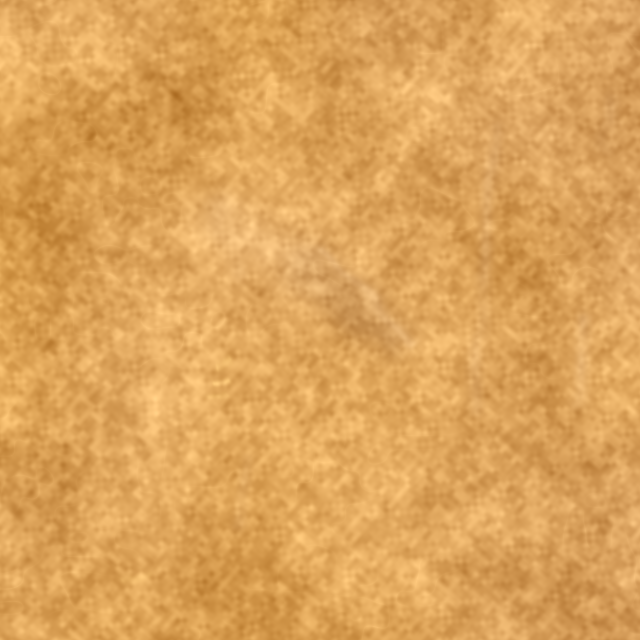
A three.js fragment shader for this texture:

```glsl
// Aged golden parchment: rotated octaves of value noise give blotches and soft grain,
// faint curved fibres lie over them, and a diagonal smudge, pale vertical streaks,
// dark specks and short glints are laid on as soft strokes.
#define BASE_COLOR vec3(0.866, 0.641, 0.354)
#define TONE_COLOR vec3(0.90, 1.00, 0.95)
#define VEIL_COLOR vec3(0.91, 0.72, 0.49)
#define SMUDGE_COLOR vec3(0.73, 0.52, 0.29)
#define BLOTCH_AMOUNT 0.042
#define MIDDLE_AMOUNT 0.034
#define GRAIN_AMOUNT 0.056
#define FIBRE_AMOUNT 0.035
#define WARMTH_AMOUNT 0.035
#define STREAK_AMOUNT 0.50
#define SMUDGE_AMOUNT 0.62

varying vec2 vUv;

float hash(vec2 p) {
  vec3 q = fract(p.xyx * 0.1031);
  q += dot(q, q.yzx + 33.33);
  return fract((q.x + q.y) * q.z);
}

// Value noise from -1 to 1
float noise(vec2 p) {
  vec2 cell = floor(p);
  vec2 f = fract(p);
  f = f * f * (3.0 - 2.0 * f);
  float low = mix(hash(cell), hash(cell + vec2(1.0, 0.0)), f.x);
  float high = mix(hash(cell + vec2(0.0, 1.0)), hash(cell + 1.0), f.x);
  return 2.0 * mix(low, high, f.y) - 1.0;
}

// Soft line from a to b
float stroke(vec2 p, vec2 a, vec2 b, float width) {
  vec2 along = b - a;
  float t = clamp(dot(p - a, along) / dot(along, along), 0.0, 1.0);
  float d = length(p - a - along * t) / width;
  return exp(-d * d);
}

float blob(vec2 p, vec2 center, vec2 radius) {
  vec2 d = (p - center) / radius;
  return exp(-dot(d, d));
}

// Octaves from broad blotches to fine grain, each turned off the lattice
float paperTone(vec2 p) {
  float tone = 0.0;
  float scale = 4.0;
  vec2 q = p;
  for (int i = 0; i < 6; i++) {
    float amount = i < 2 ? BLOTCH_AMOUNT : (i < 4 ? MIDDLE_AMOUNT : GRAIN_AMOUNT);
    q = mat2(0.8, 0.6, -0.6, 0.8) * q;
    tone += amount * noise(q * scale + 17.0 * float(i) + 40.0);
    scale *= 1.98;
  }
  return tone;
}

// Thin light threads along the zero lines of warped noise
float fibres(vec2 p) {
  vec2 q = p + 0.02 * vec2(noise(p * 9.0 + 70.0), noise(p * 9.0 + 90.0));
  float ridge = pow(1.0 - abs(noise(q * vec2(30.0, 38.0) + 60.0)), 6.0);
  return ridge * smoothstep(-0.2, 0.7, noise(p * 12.0 + 130.0));
}

// Pale vertical streaks, mostly on the right
float streaks(vec2 p) {
  vec2 q = p + vec2(0.006 * noise(p * vec2(8.0, 14.0) + 20.0), 0.0);
  float s = stroke(q, vec2(0.775, 0.80), vec2(0.737, 0.36), 0.012);
  s += stroke(q, vec2(0.910, 0.50), vec2(0.905, 0.37), 0.013);
  s += 0.8 * stroke(q, vec2(0.955, 0.84), vec2(0.943, 0.77), 0.016);
  s += 0.6 * stroke(q, vec2(0.345, 0.68), vec2(0.370, 0.58), 0.022);
  s += 0.5 * stroke(q, vec2(0.385, 0.28), vec2(0.375, 0.18), 0.012);
  return s * (0.65 + 0.45 * noise(p * vec2(45.0, 28.0) + 11.0));
}

// Sparse dark specks, one hashed candidate in each cell
float specks(vec2 p) {
  float s = 0.0;
  vec2 home = floor(p * 7.0);
  for (int y = -1; y <= 1; y++) {
    for (int x = -1; x <= 1; x++) {
      vec2 cell = home + vec2(x, y);
      vec2 offset = vec2(hash(cell + 31.0), hash(cell + 57.0));
      float strength = smoothstep(0.72, 1.0, hash(cell + 83.0));
      s += strength * blob(p, (cell + offset) / 7.0, vec2(0.012, 0.010));
    }
  }
  return s;
}

// Short slanted glints stacked in a small cluster
float glints(vec2 p) {
  float g = 0.9 * stroke(p, vec2(0.195, 0.085), vec2(0.235, 0.108), 0.006);
  for (int i = 0; i < 3; i++) {
    vec2 start = vec2(0.322 + 0.008 * float(i), 0.375 + 0.025 * float(i));
    g += stroke(p, start, start + vec2(0.028, 0.012), 0.005);
  }
  return g * (0.7 + 0.3 * noise(p * 90.0));
}

void main() {
  vec2 p = vUv;
  vec2 rough = p + 0.012 * vec2(noise(p * 22.0 + 5.0), noise(p * 22.0 + 25.0));
  float tone = paperTone(p) + FIBRE_AMOUNT * (fibres(p) - 0.12);

  // Broad stains and specks
  tone -= 0.07 * blob(rough, vec2(0.17, 0.81), vec2(0.12, 0.05));
  tone -= 0.06 * blob(rough, vec2(0.08, 0.27), vec2(0.12, 0.10));
  tone -= 0.04 * blob(rough, vec2(0.84, 0.45), vec2(0.12, 0.14));
  tone -= 0.11 * specks(rough);
  float warmth = 0.6 * noise(p * 5.0 + 150.0) + 0.5 - 1.0 * p.x;
  vec3 color = BASE_COLOR + tone * TONE_COLOR;
  color += WARMTH_AMOUNT * warmth * vec3(0.15, -0.05, -1.0);

  // Diagonal smudge with a pale ridge and a veil at its upper end
  float smudge = stroke(rough, vec2(0.48, 0.585), vec2(0.61, 0.47), 0.036);
  float ridge = stroke(rough, vec2(0.495, 0.603), vec2(0.65, 0.460), 0.008);
  float veil = stroke(rough, vec2(0.34, 0.655), vec2(0.46, 0.60), 0.035);
  color = mix(color, SMUDGE_COLOR + tone * TONE_COLOR, SMUDGE_AMOUNT * smudge);
  color = mix(color, VEIL_COLOR + tone * TONE_COLOR, 0.45 * ridge + 0.3 * veil);
  color = mix(color, VEIL_COLOR + tone * TONE_COLOR, STREAK_AMOUNT * streaks(p));
  color += glints(rough) * vec3(0.09, 0.11, 0.09);
  gl_FragColor = vec4(clamp(color, 0.0, 1.0), 1.0);
}
```
